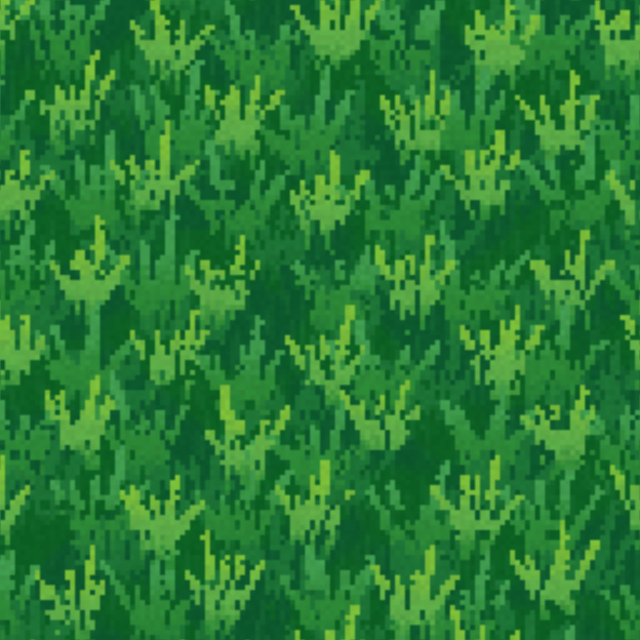
Reproduce this texture procedurally as a Shadertoy shader.

```glsl
// Blocky meadow of grass tufts: bright and mid green sprigs over dark streaked turf.

const float GRID = 128.0;                 // blocks along the canvas height
const vec2 SPACING = vec2(32.0, 16.0);    // blocks between tufts of one layer

const vec3 DEEP_TEAL   = vec3(0.045, 0.345, 0.175);
const vec3 DEEP_GREEN  = vec3(0.045, 0.375, 0.135);
const vec3 SHADE_GREEN = vec3(0.11, 0.45, 0.21);
const vec3 LEAF_GREEN  = vec3(0.17, 0.53, 0.21);
const vec3 MINT_GREEN  = vec3(0.25, 0.61, 0.31);
const vec3 LIME_GREEN  = vec3(0.36, 0.67, 0.28);
const vec3 LIME_TIP    = vec3(0.48, 0.74, 0.22);

float hash(vec2 p) {
    vec3 q = fract(vec3(p.xyx) * 0.1031);
    q += dot(q, q.yzx + 33.33);
    return fract((q.x + q.y) * q.z);
}

// Distance to a blade that narrows from its root to its tip
float bladeDistance(vec2 p, vec2 root, vec2 tip, float width) {
    vec2 axis = tip - root;
    float t = clamp(dot(p - root, axis) / dot(axis, axis), 0.0, 1.0);
    return length(p - root - axis * t) - width * mix(1.0, 0.55, t);
}

// True where a fan of blades or its ragged root columns cover the block
bool tuftCovers(vec2 p, vec2 block, float seed, float size) {
    vec2 local = p / size;
    float ragged = hash(block + seed) - 0.5;
    float column = hash(vec2(block.x, seed));
    bool hole = hash(vec2(block.x, floor(block.y * 0.5)) + seed * 1.7) > 0.8;
    if (hole && local.y < 4.0) return false;

    float rootLength = 2.0 + 7.0 * column;
    bool body = abs(local.x) < 4.2 + ragged && local.y < 1.5 && local.y > -rootLength;
    if (body) return true;

    float d = 99.0;
    for (int k = 0; k < 5; k++) {
        float side = float(k) * 0.5 - 1.0;
        float vary = hash(vec2(float(k) + 3.0, seed));
        float reach = side * 7.5 + (vary - 0.5) * 3.0;
        float rise = mix(4.0, 8.5, hash(vec2(seed, float(k) + 9.0)));
        if (k == 3) rise += 5.0;
        d = min(d, bladeDistance(local, vec2(side * 3.2, -1.5), vec2(reach, rise), 1.25));
    }
    return d + ragged * 0.6 < 0.0;
}

// Paints one staggered layer, with lower rows in front
vec3 paintTufts(vec3 under, vec2 block, vec2 offset, float size, float layer,
                vec3 rootColor, vec3 bodyColor, vec3 tipColor) {
    vec3 color = under;
    vec2 place = block + offset;
    float row = floor(place.y / SPACING.y);
    for (int j = 1; j >= -1; j--) {
        float r = row + float(j);
        float stagger = 0.5 * mod(r, 2.0);
        float col = floor(place.x / SPACING.x + stagger);
        vec2 id = vec2(col, r) + layer * 17.0 + 40.0;
        vec2 jitter = vec2(hash(id), hash(id + 5.3)) - 0.5;
        vec2 center = (vec2(col - stagger, r) + 0.5) * SPACING;
        vec2 local = place - floor(center + jitter * vec2(8.0, 6.0));
        float seed = floor(hash(id + 11.7) * 300.0);
        if (hash(id + 2.9) < 0.2) local.x = -local.x;
        if (tuftCovers(local, block, seed, size)) {
            float h = local.y / size + hash(block + 7.0) * 3.0 - 1.5;
            color = mix(rootColor, bodyColor, smoothstep(-7.0, -1.0, h));
            color = mix(color, tipColor, smoothstep(0.0, 8.0, h));
        }
    }
    return color;
}

// Dark ground with broad hue patches and short vertical streaks
vec3 turf(vec2 block) {
    float patches = sin(block.x * 0.19 + 2.0 * sin(block.y * 0.11))
                  + sin(block.y * 0.23 + 1.7 * sin(block.x * 0.13));
    vec3 color = mix(DEEP_TEAL, DEEP_GREEN, smoothstep(-0.5, 0.5, patches));
    float streak = hash(vec2(block.x, floor(block.y / 5.0 + hash(vec2(block.x, 2.0)))));
    return mix(color, SHADE_GREEN, 0.4 * smoothstep(0.6, 1.0, streak));
}

vec3 meadow(vec2 block) {
    vec3 color = turf(block);
    color = paintTufts(color, block, vec2(8.0, 9.0), 1.2, 1.0,
                       DEEP_GREEN, SHADE_GREEN, SHADE_GREEN);
    color = paintTufts(color, block, vec2(16.0, 3.0), 1.2, 2.0,
                       SHADE_GREEN, LEAF_GREEN, MINT_GREEN);
    color = paintTufts(color, block, vec2(0.0), 1.0, 3.0,
                       LEAF_GREEN, LIME_GREEN, LIME_TIP);
    return color * (0.96 + 0.08 * hash(block + 60.0));
}

void mainImage(out vec4 fragColor, in vec2 fragCoord) {
    // Blend neighbouring blocks to soften their edges
    vec2 p = fragCoord / iResolution.y * GRID - 0.5;
    vec2 block = floor(p) + 64.0;
    vec2 blend = smoothstep(0.15, 0.85, fract(p));
    vec3 low = mix(meadow(block), meadow(block + vec2(1.0, 0.0)), blend.x);
    vec3 high = mix(meadow(block + vec2(0.0, 1.0)), meadow(block + 1.0), blend.x);
    fragColor = vec4(mix(low, high, blend.y), 1.0);
}
```
